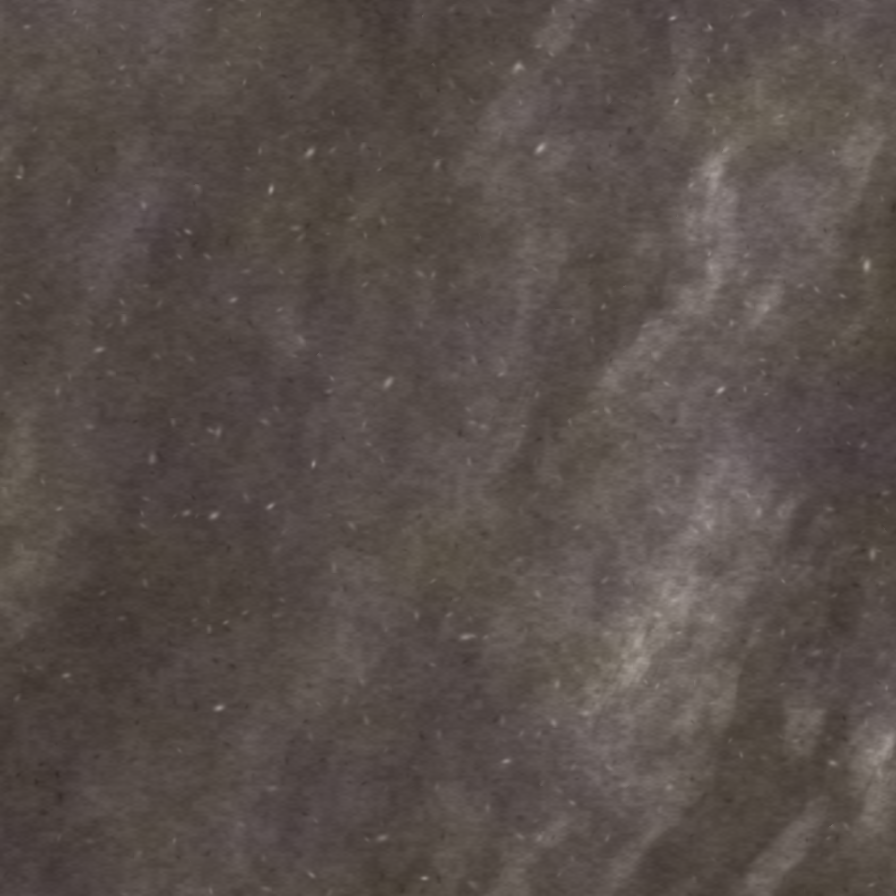
Write a WebGL 2 fragment shader that draws this texture.

```glsl
#version 300 es
precision highp float;

// Weathered dark stone: brown-grey clouds, slanted pale veils and blooms,
// fine flattened grain and sparse mineral flecks. One tone value is summed
// from layered noise and cellular flecks, then coloured with a slight tint.

#define BASE_TONE     0.324
#define CLOUD_AMOUNT  0.13
#define STREAK_AMOUNT 0.075
#define VEIL_AMOUNT   0.03
#define HALO_AMOUNT   0.055
#define BLOOM_AMOUNT  0.21
#define MOTTLE_AMOUNT 0.06
#define GRAIN_AMOUNT  0.09
#define FLECK_AMOUNT  0.30
#define TINT_AMOUNT   0.05
#define SLANT         1.12

uniform vec2 u_resolution;
out vec4 fragColor;

float hash(vec2 p) {
    vec3 q = fract(p.xyx * vec3(0.1031, 0.1030, 0.0973));
    q += dot(q, q.yzx + 33.33);
    return fract((q.x + q.y) * q.z);
}

float valueNoise(vec2 p) {
    vec2 cell = floor(p);
    vec2 f = fract(p);
    f = f * f * (3.0 - 2.0 * f);
    float low = mix(hash(cell), hash(cell + vec2(1, 0)), f.x);
    float high = mix(hash(cell + vec2(0, 1)), hash(cell + vec2(1, 1)), f.x);
    return mix(low, high, f.y);
}

float fbm(vec2 p, int octaves) {
    float sum = 0.0, weight = 0.5, total = 0.0;
    for (int i = 0; i < octaves; i++) {
        sum += weight * valueNoise(p);
        total += weight;
        weight *= 0.5;
        p = p * 2.03 + 17.3;
    }
    return sum / total;
}

vec2 rotate(vec2 p, float angle) {
    float c = cos(angle), s = sin(angle);
    return vec2(c * p.x + s * p.y, c * p.y - s * p.x);
}

// One randomly turned soft grain in some cells of a square grid
float flecks(vec2 p, float cells, float chance, float size) {
    vec2 id = floor(p * cells) + cells;
    vec2 centre = 0.25 + 0.5 * vec2(hash(id + 3.7), hash(id + 51.9));
    vec2 d = rotate((fract(p * cells) - centre) / cells, 6.283 * hash(id + 23.1));
    float scale = size * mix(0.6, 1.2, hash(id + 71.3));
    float r = length(d / (scale * vec2(1.3, 0.75)));
    float strength = mix(0.3, 1.0, hash(id + 92.4));
    return step(hash(id + 11.5), chance) * strength * exp(-r * r);
}

// Pale blooms: x is the bright core, y the wide halo around it
vec2 blooms(vec2 p) {
    vec2 glow = vec2(0.0);
    for (int i = 0; i < 3; i++) {
        float k = float(i);
        vec2 centre = vec2(0.71 + 0.05 * k * (k + 1.0), 0.26 + 0.6 * mod(k, 2.0) - 0.05 * k);
        vec2 d = rotate(p - centre, SLANT);
        vec2 core = d / vec2(0.075, 0.026);
        vec2 halo = d / vec2(0.21, 0.085);
        glow += vec2(exp(-dot(core, core)), exp(-dot(halo, halo)));
    }
    return glow;
}

void main() {
    vec2 p = gl_FragCoord.xy / min(u_resolution.x, u_resolution.y);
    vec2 warp = vec2(fbm(p * 9.0 + 5.0, 3), fbm(p * 9.0 + 40.0, 3)) - 0.5;
    vec2 bent = p + 0.07 * warp;
    vec2 slanted = rotate(bent, SLANT);

    // Broad clouds and upright stains
    float tone = BASE_TONE;
    tone += CLOUD_AMOUNT * (fbm(slanted * vec2(3.0, 6.0) + 8.0, 4) - 0.5);
    tone += 0.025 * (valueNoise(bent * vec2(15.0, 2.5) + 60.0) - 0.5);

    // Slanted streaks, stronger towards the right and the left rim
    float mottle = fbm(p * vec2(34.0, 30.0) + 90.0, 3);
    float side = 0.35 + 0.65 * smoothstep(0.4, 0.75, bent.x) + 0.4 * smoothstep(0.1, 0.0, bent.x);
    float streak = smoothstep(0.48, 0.8, fbm(slanted * vec2(7.0, 21.0) + 31.0, 4));
    tone += STREAK_AMOUNT * side * streak * (0.5 + mottle);

    // Diagonal veil with blooms
    float across = (bent.x - 0.58 - 0.32 * bent.y) / 0.17;
    tone += VEIL_AMOUNT * exp(-across * across) * (0.5 + mottle);
    vec2 glow = blooms(bent);
    float patchy = smoothstep(0.25, 0.75, fbm(rotate(p, SLANT) * vec2(26.0, 60.0), 3));
    tone += BLOOM_AMOUNT * glow.x * (0.25 + 0.75 * patchy);
    tone += HALO_AMOUNT * glow.y * (0.4 + 0.8 * mottle);

    // Mottling and flattened grain
    tone += MOTTLE_AMOUNT * (mottle - 0.5);
    float grain = fbm(p * vec2(105.0, 175.0) + 13.0, 2) - 0.5;
    tone += GRAIN_AMOUNT * grain * (0.75 + 4.0 * max(tone - BASE_TONE, 0.0));

    // Sparse bright flecks, dim chips and dark pits
    float cluster = smoothstep(0.35, 0.65, fbm(p * 5.0 + 77.0, 2));
    tone += FLECK_AMOUNT * flecks(p, 22.0, 0.09, 0.0045);
    tone += 0.4 * FLECK_AMOUNT * flecks(p + 0.37, 52.0, 0.06 + 0.16 * cluster, 0.0038);
    tone -= 0.2 * FLECK_AMOUNT * flecks(p + 0.71, 47.0, 0.16, 0.0036);

    // Brown to mauve drift
    float drift = fbm(p * vec2(6.0, 8.0) + 120.0, 3) - 0.5;
    vec3 colour = tone + vec3(0.0, -0.038, -0.056) + TINT_AMOUNT * drift * vec3(0.0, 0.2, -1.0);
    fragColor = vec4(clamp(colour, 0.0, 1.0), 1.0);
}
```
